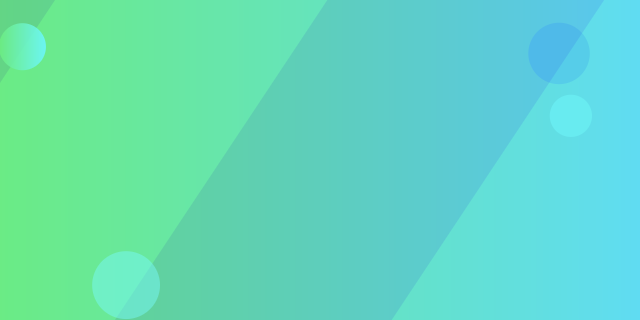
Write a Shadertoy shader that draws this background.

```glsl
const float ASPECT = 2.0;
const float BAND_SLANT = 0.664;

const vec3 GREEN = vec3(0.418, 0.922, 0.522);
const vec3 CYAN = vec3(0.376, 0.863, 0.949);
const vec3 BAND_TINT = vec3(0.925, 0.905, 1.0);
const vec3 BLUE = vec3(0.337, 0.804, 0.914);
const vec3 AQUA = vec3(0.408, 0.920, 0.941);
const vec3 MINT = vec3(0.470, 0.980, 1.0);
const vec3 LIME = vec3(0.425, 0.930, 0.500);
const vec3 ICE = vec3(0.422, 0.965, 1.0);

// Coverage of a shape from its signed distance, softened over one pixel
float coverage(float dist, float pixel) {
    return clamp(0.5 - dist / pixel, 0.0, 1.0);
}

float disc(vec2 p, vec2 center, float radius, float pixel) {
    return coverage(length(p - center) - radius, pixel);
}

// Slanted strip between two positions along the bottom edge
float slantedBand(vec2 p, float left, float right, float pixel) {
    float halfWidth = 0.5 * (right - left);
    float offset = p.x - BAND_SLANT * p.y - 0.5 * (left + right);
    float dist = (abs(offset) - halfWidth) / length(vec2(1.0, BAND_SLANT));
    return coverage(dist, pixel);
}

void mainImage(out vec4 fragColor, in vec2 fragCoord) {
    vec2 p = fragCoord / iResolution.xy * vec2(ASPECT, 1.0);
    float pixel = 1.0 / iResolution.y;

    // Horizontal gradient
    vec3 color = mix(GREEN, CYAN, p.x / ASPECT);

    // Blue disc beneath the band
    color = mix(color, BLUE, disc(p, vec2(1.747, 0.833), 0.096, pixel));

    // Darker slanted bands
    float shade = slantedBand(p, -1.4, -0.492, pixel)
                + slantedBand(p, 0.359, 1.224, pixel);
    color *= mix(vec3(1.0), BAND_TINT, shade);

    // Bright discs above the bands
    color = mix(color, AQUA, disc(p, vec2(1.784, 0.638), 0.066, pixel));
    color = mix(color, MINT, 0.45 * disc(p, vec2(0.394, 0.109), 0.106, pixel));

    // Corner disc with its own gradient
    vec2 cornerCenter = vec2(0.070, 0.854);
    float cornerRadius = 0.0735;
    float across = clamp(0.5 + 0.5 * (p.x - cornerCenter.x) / cornerRadius, 0.0, 1.0);
    color = mix(color, mix(LIME, ICE, across),
                0.88 * disc(p, cornerCenter, cornerRadius, pixel));

    fragColor = vec4(color, 1.0);
}
```
